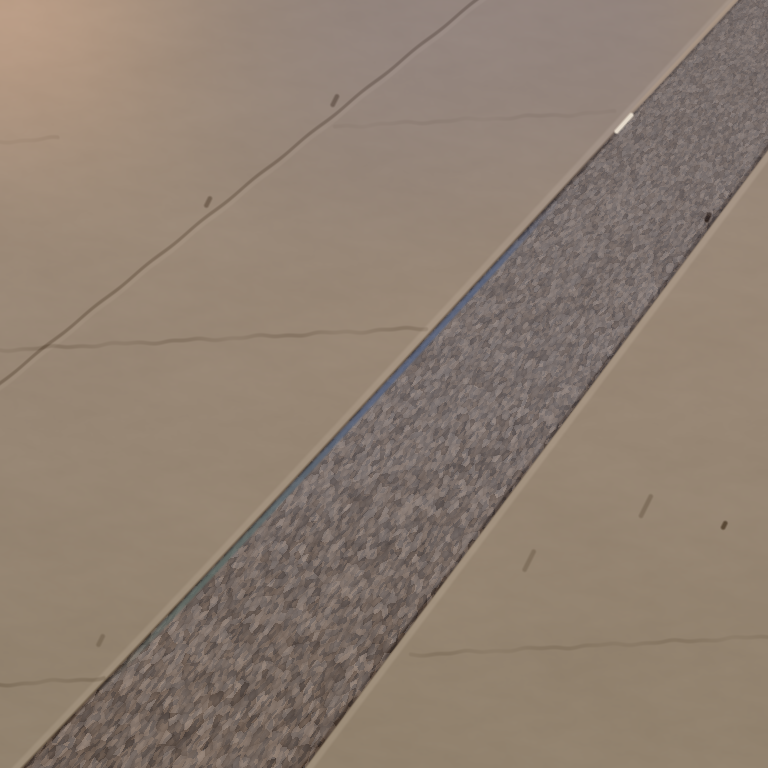
Reproduce this texture procedurally as a Shadertoy shader.

```glsl
// Draws sunlit pale paving slabs crossed by a diagonal strip of speckled grey stone.

const int MARK_COUNT = 7;
// Scuffs: centre x, centre y, half length, strength
const vec4 MARKS[MARK_COUNT] = vec4[](
    vec4(0.943, 0.316, 0.003, 0.24), vec4(0.922, 0.717, 0.004, 0.26),
    vec4(0.271, 0.737, 0.005, 0.15), vec4(0.436, 0.869, 0.006, 0.15),
    vec4(0.841, 0.341, 0.014, 0.09), vec4(0.689, 0.270, 0.013, 0.08),
    vec4(0.131, 0.166, 0.006, 0.08));

vec2 hash2(vec2 p) {
    vec3 q = fract(p.xyx * vec3(0.1031, 0.1030, 0.0973));
    q += dot(q, q.yzx + 33.33);
    return fract((q.xx + q.yz) * q.zy);
}

// Cellular noise: x = nearest distance, y = random tone of that grain
vec2 cellular(vec2 p) {
    vec2 cell = floor(p), f = fract(p), best = vec2(8.0, 0.0);
    for (int j = -1; j <= 1; j++)
    for (int i = -1; i <= 1; i++) {
        vec2 o = vec2(i, j);
        float d = length(o + hash2(cell + o) - f);
        if (d < best.x) best = vec2(d, hash2(cell + o + 71.0).x);
    }
    return best;
}

float layeredSines(vec2 p) {
    float sum = 0.0, amp = 0.5;
    for (int i = 0; i < 4; i++) {
        sum += amp * sin(p.x + 1.7 * sin(p.y)) * cos(p.y + 0.8 * sin(p.x));
        p = mat2(1.5, 1.1, -1.1, 1.5) * p + 2.3;
        amp *= 0.55;
    }
    return sum;
}

float segmentDistance(vec2 p, vec2 a, vec2 b) {
    vec2 ab = b - a;
    return length(p - a - ab * clamp(dot(p - a, ab) / dot(ab, ab), 0.0, 1.0));
}

// Soft line of a given half width, never thinner than a pixel
float stroke(float d, float width, float pixel) {
    return 1.0 - smoothstep(width * 0.3, width + pixel, abs(d));
}

float range(float lo, float hi, float soft, float x) {
    return smoothstep(lo - soft, lo + soft, x) * (1.0 - smoothstep(hi - soft, hi + soft, x));
}

vec3 slabColour(vec2 p) {
    vec3 col = mix(vec3(0.570, 0.508, 0.430), vec3(0.598, 0.530, 0.462), smoothstep(0.0, 0.65, p.y));
    float cool = smoothstep(0.55, 1.0, p.y) * smoothstep(0.1, 0.55, p.x);
    col = mix(col, vec3(0.575, 0.518, 0.492), cool * (1.0 - 0.6 * smoothstep(0.8, 1.0, p.x)));
    float glow = exp(-dot(p - vec2(0.0, 1.0), p - vec2(0.0, 1.0)) * 22.0);
    col += vec3(0.13, 0.085, 0.065) * glow;
    float mottling = layeredSines(p * vec2(9.0, 17.0));
    float streaks = layeredSines(p * vec2(48.0, 95.0) + 4.0);
    return col + 0.010 * mottling + 0.007 * streaks;
}

vec3 stoneColour(vec2 p) {
    vec3 col = mix(vec3(0.440, 0.385, 0.350), vec3(0.470, 0.430, 0.418), smoothstep(0.0, 0.55, p.y));
    // Grains shrink with distance
    vec2 ground = vec2(p.x - 0.9 - 0.25 * p.y, 1.0) / (2.2 - p.y);
    vec2 coarse = cellular(ground * vec2(250.0, 330.0));
    vec2 fine = cellular(ground * vec2(470.0, 560.0) + 19.0);
    float contrast = mix(1.15, 0.55, p.y);
    float grain = 0.13 * (coarse.y - 0.5) + 0.09 * (fine.y - 0.5) - 0.06 * (coarse.x - 0.45);
    vec3 tint = vec3(0.025, 0.0, -0.025) * (fine.y - 0.5);
    return col + contrast * (grain + tint) + 0.008 * layeredSines(p * 22.0);
}

float joint(vec2 p, vec2 a, vec2 b, float pixel) {
    float wobble = 0.0012 * sin(p.x * 70.0) + 0.0008 * sin(p.x * 163.0);
    float d = segmentDistance(p + vec2(0.0, wobble), a, b);
    return stroke(d, 0.0028, pixel) * (0.75 + 0.25 * sin(p.x * 41.0 + p.y * 20.0));
}

void mainImage(out vec4 fragColor, in vec2 fragCoord) {
    vec2 p = fragCoord / iResolution.xy;
    float pixel = 1.0 / iResolution.y;

    // Signed distances to the strip's borders, positive inside
    float bow = 0.008 * sin(3.14159 * p.y) * (1.0 - p.y);
    float left = (p.x - 0.029 - 0.932 * p.y - bow) * 0.732;
    float right = (0.397 + 0.749 * p.y - p.x) * 0.800;

    // Slabs, long seam and cross joints
    vec3 col = slabColour(p);
    float seam = (p.y - 0.501 - 0.804 * p.x) * 0.779 + 0.0007 * sin(p.x * 90.0);
    col -= 0.105 * stroke(seam, 0.0022, pixel);
    col += 0.022 * stroke(seam + 0.005, 0.003, pixel);
    col -= 0.070 * joint(p, vec2(-0.02, 0.543), vec2(0.555, 0.573), pixel);
    col -= 0.075 * joint(p, vec2(-0.02, 0.107), vec2(0.135, 0.117), pixel);
    col -= 0.050 * joint(p, vec2(0.535, 0.147), vec2(1.02, 0.172), pixel);
    col -= 0.028 * joint(p, vec2(0.436, 0.835), vec2(0.800, 0.854), pixel);
    col -= 0.040 * joint(p, vec2(-0.02, 0.814), vec2(0.075, 0.820), pixel);

    // Pale lips beside the strip
    col += 0.045 * stroke(left + 0.006, 0.005, pixel);
    col += 0.050 * stroke(right + 0.005, 0.005, pixel);

    // Stone strip with shaded borders
    float inside = smoothstep(-pixel, pixel, min(left, right));
    col = mix(col, stoneColour(p), inside);
    col -= 0.12 * stroke(right - 0.002, 0.003, pixel);
    col -= 0.15 * stroke(left - 0.001, 0.003, pixel) * (1.0 - 0.5 * smoothstep(0.75, 0.9, p.y));

    // Metal edge: teal low down, blue further up, bright glint near the top
    vec3 metal = mix(vec3(0.37, 0.42, 0.40), vec3(0.34, 0.39, 0.50), smoothstep(0.25, 0.5, p.y));
    col = mix(col, metal, 0.8 * stroke(left - 0.005, 0.0045, pixel) * range(0.16, 0.70, 0.07, p.y));
    col = mix(col, vec3(0.68, 0.60, 0.53), 0.7 * stroke(left + 0.002, 0.003, pixel) * smoothstep(0.83, 0.88, p.y));
    float glint = segmentDistance(p, vec2(0.803, 0.829), vec2(0.822, 0.850));
    col = mix(col, vec3(0.90, 0.86, 0.80), stroke(glint, 0.0035, pixel));

    // Scuffs
    for (int i = 0; i < MARK_COUNT; i++) {
        vec4 m = MARKS[i];
        vec2 reach = m.z * vec2(0.45, 0.9);
        col -= m.w * stroke(segmentDistance(p, m.xy - reach, m.xy + reach), 0.0035, pixel);
    }
    fragColor = vec4(clamp(col, 0.0, 1.0), 1.0);
}
```
